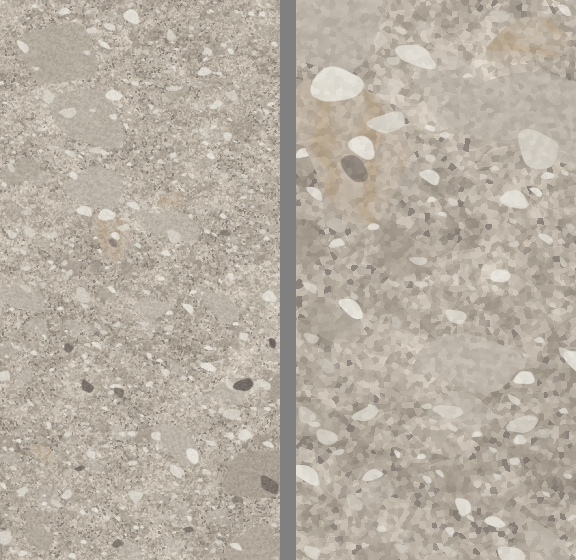
Left: the whole. Right: its middle third, enlarged.
Give the GLSL for this texture, as a WebGL 1 fragment shader.

```glsl
precision highp float;
// Pale conglomerate stone: crushed beige ground with muted, cream, ochre and dark pebbles.
uniform vec2 u_resolution;

const vec3 GROUND = vec3(0.730, 0.693, 0.645);
const vec3 TAUPE = vec3(0.645, 0.602, 0.552);
const vec3 SAND = vec3(0.765, 0.735, 0.692);
const vec3 CREAM = vec3(0.905, 0.895, 0.862);
const vec3 OCHRE = vec3(0.700, 0.610, 0.495);
const vec3 SLATE = vec3(0.390, 0.360, 0.345);
const float FINE_GRAIN = 0.155;
const float MID_GRAIN = 0.090;
const float COARSE_GRAIN = 0.070;
const float MOTTLE = 0.022;
const float BROAD = 0.022;
const float TILT = -0.20;    // mean pebble direction, radians
const float SPREAD = 1.5;    // range of directions around the mean
const float WOBBLE = 0.15;   // irregularity of pebble outlines

vec2 hash2(vec2 p) {
  vec3 q = fract(p.xyx * vec3(0.1031, 0.1030, 0.0973));
  q += dot(q, q.yzx + 33.33);
  return fract((q.xx + q.yz) * q.zy);
}

// Cellular noise: a random tone for the nearest grain, -0.5 to 0.5.
float grainTone(vec2 p, float cells) {
  vec2 q = p * cells;
  vec2 base = floor(q);
  float nearest = 9.0;
  float tone = 0.0;
  for (int j = -1; j <= 1; j++) {
    for (int i = -1; i <= 1; i++) {
      vec2 cell = base + vec2(float(i), float(j));
      vec2 d = q - cell - hash2(cell + 11.7);
      float dist = dot(d, d);
      if (dist < nearest) {
        nearest = dist;
        tone = hash2(cell + 71.3).x - 0.5;
      }
    }
  }
  return tone;
}

// Broad uneven shading from layered, warped sines, about -1 to 1.
float mottle(vec2 p) {
  float sum = 0.0;
  float weight = 0.5;
  for (int i = 0; i < 4; i++) {
    p = mat2(0.8, -0.6, 0.6, 0.8) * p + 1.7;
    p += 0.4 * sin(p.yx * 1.3);
    sum += weight * sin(p.x) * sin(p.y * 1.4) * 1.6;
    p *= 1.9;
    weight *= 0.6;
  }
  return sum;
}

// Scattered pebbles: x is coverage, y a random tone, zw the position inside.
vec4 pebbles(vec2 p, float cells, float share, float size, float seed) {
  vec2 q = p * cells;
  vec2 base = floor(q);
  float blur = 0.7 * cells / u_resolution.x;
  vec4 found = vec4(0.0);
  for (int j = -1; j <= 1; j++) {
    for (int i = -1; i <= 1; i++) {
      vec2 cell = base + vec2(float(i), float(j)) + seed;
      vec2 place = hash2(cell);
      vec2 form = hash2(cell + 37.7);
      vec2 kind = hash2(cell + 83.1);
      float angle = TILT + SPREAD * (form.y - 0.5);
      float c = cos(angle);
      float s = sin(angle);
      vec2 d = mat2(c, -s, s, c) * (q - cell + seed - 0.15 - 0.7 * place);
      float radius = size * mix(0.4, 1.0, form.x * form.x);
      vec2 local = d * vec2(1.0, mix(1.2, 2.3, place.y)) / radius;
      local += WOBBLE * sin(local.yx * 2.7 + 6.3 * kind);
      float cover = smoothstep(blur, -blur, (length(local) - 1.0) * radius * 0.6);
      cover *= step(kind.x, share);
      if (cover > found.x) found = vec4(cover, kind.y, local);
    }
  }
  return found;
}

void main() {
  vec2 p = gl_FragCoord.xy / u_resolution.x;

  // Crushed ground
  float fine = grainTone(p, 150.0);
  float mid = grainTone(p * vec2(0.8, 1.1), 66.0);
  float coarse = grainTone(p * vec2(0.7, 1.2) + 0.02 * sin(p.yx * 40.0), 26.0);
  float cloud = mottle(p * vec2(8.0, 11.0));
  float broad = mottle(p * vec2(3.0, 4.5) + 4.0);
  float shade = MOTTLE * cloud + BROAD * broad;
  vec3 color = GROUND + FINE_GRAIN * fine + MID_GRAIN * mid + COARSE_GRAIN * coarse + shade;
  float speck = smoothstep(0.40, 0.48, fine - 0.06 * cloud);
  color = mix(color, SLATE, 0.62 * speck);

  // Medium pebbles, then small cream chips
  vec4 stone = pebbles(p, 10.0, 0.55, 0.55, 19.0);
  color = mix(color, mix(TAUPE, SAND, stone.y) + 0.07 * fine + 0.04 * mid, 0.75 * stone.x);
  vec4 chip = pebbles(p, 36.0, 0.40, 0.46, 5.0);
  color = mix(color, mix(SAND, CREAM, chip.y) + 0.05 * fine, 0.9 * chip.x);

  // Large muted pebbles with faint streaks
  vec4 boulder = pebbles(p, 4.0, 0.50, 0.58, 43.0);
  float streak = sin(boulder.w * 17.0 + 2.0 * sin(boulder.z * 4.0) + 5.0 * cloud);
  vec3 muted = mix(TAUPE, SAND, 0.1 + 0.8 * boulder.y) + 0.012 * streak + 0.07 * fine;
  color = mix(color, muted, 0.88 * boulder.x);

  // Few veined ochre pebbles
  vec4 ochre = pebbles(p, 2.0, 0.25, 0.24, 67.0);
  float vein = sin(ochre.z * 5.0 + ochre.w * 4.0 + 4.0 * cloud);
  vec3 veined = mix(SAND, OCHRE, 0.25 + 0.4 * smoothstep(0.1, 0.9, vein)) + 0.09 * fine + 0.04 * mid;
  color = mix(color, veined, 0.9 * ochre.x);

  // Clean cream pebbles and sparse slate ones
  vec4 cream = pebbles(p, 14.0, 0.28, 0.42, 91.0);
  color = mix(color, mix(SAND, CREAM, 0.3 + 0.7 * cream.y) + 0.05 * fine, 0.94 * cream.x);
  vec4 slate = pebbles(p, 5.5, 0.20, 0.23, 113.0);
  color = mix(color, mix(SLATE, TAUPE, 0.6 * slate.y) + 0.08 * fine, 0.9 * slate.x);

  gl_FragColor = vec4(clamp(color, 0.0, 1.0), 1.0);
}
```
